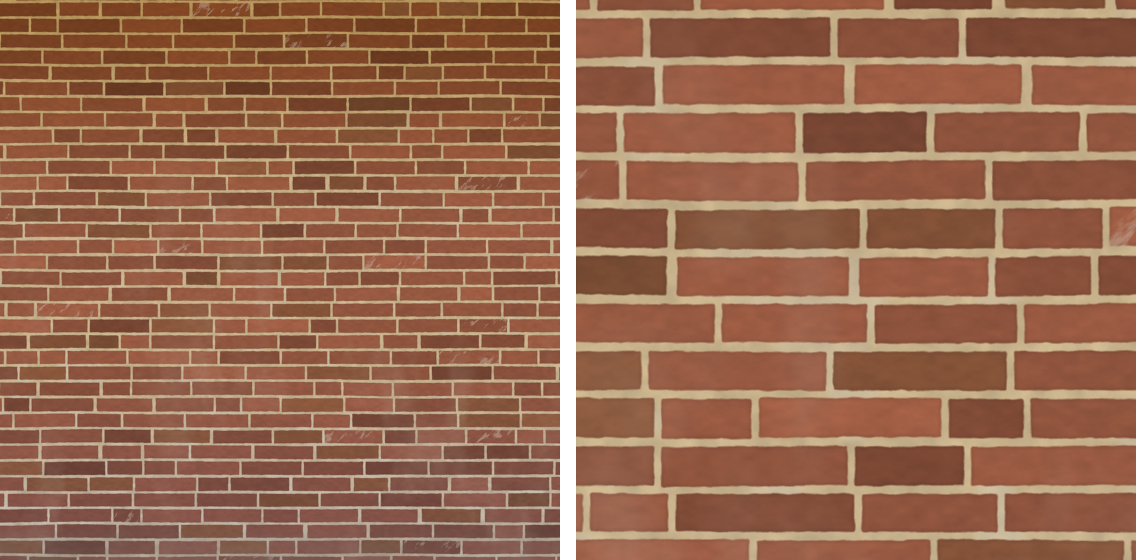
Left, the full canvas; right, a detail of the centre.
Reproduce this texture procedurally as a WebGL 2 fragment shader.

```glsl
#version 300 es
precision highp float;

uniform vec2 u_resolution;
out vec4 outColor;

#define ROWS 35.41          // courses over the canvas height
#define TOP_JOINT 0.0028    // first bed joint, below the upper edge
#define BED_JOINT 0.0050    // horizontal mortar width
#define HEAD_JOINT 0.0044   // vertical mortar width
#define LONG_BRICK 0.111    // stretcher length with its joint
#define SHORT_SHARE 0.36    // share of cut bricks
#define CORNER 0.0012       // corner radius
#define WOBBLE 0.0017       // roughness of brick edges
#define SAG 0.0022          // waviness of the courses
#define TONE_SPREAD 0.17    // brightness range between bricks
#define SCUFF_SHARE 0.06    // share of bricks with pale scuffs

const vec3 BRICK_TOP = vec3(0.475, 0.255, 0.130);
const vec3 BRICK_MID = vec3(0.580, 0.340, 0.248);
const vec3 BRICK_LOW = vec3(0.490, 0.305, 0.268);
const vec3 MORTAR_TOP = vec3(0.715, 0.585, 0.360);
const vec3 MORTAR_MID = vec3(0.785, 0.700, 0.550);
const vec3 MORTAR_LOW = vec3(0.745, 0.685, 0.620);
const vec3 OLIVE = vec3(0.46, 0.32, 0.19);
const vec3 PALE = vec3(0.77, 0.70, 0.64);

float hash(vec2 p) {
  vec3 q = fract(p.xyx * 0.1031);
  q += dot(q, q.yzx + 33.33);
  return fract((q.x + q.y) * q.z);
}

float noise(vec2 p) {
  vec2 i = floor(p), f = fract(p);
  f = f * f * (3.0 - 2.0 * f);
  return mix(mix(hash(i), hash(i + vec2(1, 0)), f.x),
             mix(hash(i + vec2(0, 1)), hash(i + vec2(1, 1)), f.x), f.y);
}

float fbm(vec2 p) {
  float sum = 0.0, gain = 0.5;
  for (int i = 0; i < 4; i++) {
    sum += gain * noise(p);
    p = p * 2.03 + 17.3;
    gain *= 0.5;
  }
  return sum;
}

float roundBox(vec2 p, vec2 halfSize, float r) {
  vec2 q = abs(p) - halfSize + r;
  return length(max(q, 0.0)) + min(max(q.x, q.y), 0.0) - r;
}

// Blends three colours from the lower edge to the upper one
vec3 heightRamp(vec3 low, vec3 mid, vec3 top, float y) {
  return mix(mix(low, mid, smoothstep(0.02, 0.42, y)), top, smoothstep(0.58, 1.0, y));
}

float brickLength(vec2 id) {
  float pick = hash(id + 71.0), vary = hash(id + 139.0);
  return LONG_BRICK * (pick < SHORT_SHARE ? mix(0.42, 0.82, vary) : mix(0.96, 1.04, vary));
}

void main() {
  vec2 uv = gl_FragCoord.xy / u_resolution;
  float soft = max(0.9 / min(u_resolution.x, u_resolution.y), 0.0008);

  // Course, counted downwards
  vec2 p = uv;
  p.y += SAG * (noise(vec2(uv.x * 7.0, uv.y * 16.0)) - 0.5);
  float course = (1.0 - TOP_JOINT - p.y) * ROWS;
  float row = floor(course) + 2.0;

  // Walk along the course to the brick under this point
  float start = -LONG_BRICK * (0.5 * mod(row, 2.0) + 0.45 * hash(vec2(row, 5.0)));
  vec2 id = vec2(0.0, row);
  float len = brickLength(id);
  for (int i = 0; i < 32; i++) {
    if (p.x < start + len) break;
    start += len;
    id.x += 1.0;
    len = brickLength(id);
  }

  // Brick outline, with some wide head joints
  float wide = 0.0035 * step(0.92, hash(id + 211.0));
  vec2 halfSize = 0.5 * vec2(len - HEAD_JOINT - wide, 1.0 / ROWS - BED_JOINT);
  vec2 local = vec2(p.x - start - 0.5 * len, (0.5 - fract(course)) / ROWS);
  local.y += 0.0011 * (hash(id + 31.0) - 0.5) + local.x * 0.016 * (hash(id + 47.0) - 0.5);
  float edge = roundBox(local, halfSize, CORNER) + WOBBLE * (fbm(uv * 150.0) - 0.47);
  float brickMask = 1.0 - smoothstep(-soft, soft, edge);

  // Brick tone, grain and darker rim
  float tone = hash(id + 13.0);
  float grain = fbm(uv * vec2(110.0, 190.0));
  vec3 brick = heightRamp(BRICK_LOW, BRICK_MID, BRICK_TOP, uv.y);
  brick *= 1.0 + TONE_SPREAD * (tone - 0.5) - 0.13 * step(0.86, hash(id + 91.0));
  brick = mix(brick, OLIVE * (0.9 + 0.2 * tone), 0.42 * step(0.91, hash(id + 57.0)));
  brick *= 0.93 + 0.15 * grain;
  brick *= 1.0 - 0.07 * smoothstep(-0.003, 0.0, edge);

  // Faded patches and scuffs
  float fade = smoothstep(0.5, 0.8, fbm(uv * vec2(13.0, 6.0) + 4.0));
  brick = mix(brick, PALE, 0.17 * fade * (1.0 - smoothstep(0.5, 0.8, uv.y)));
  float scuffed = step(1.0 - SCUFF_SHARE, hash(id + 173.0));
  float scuff = smoothstep(0.52, 0.75, fbm(vec2(uv.x + uv.y, uv.y - uv.x) * vec2(45.0, 120.0)));
  brick = mix(brick, PALE, 0.5 * scuffed * scuff);

  // Mortar with stains and whitened spots
  vec3 mortar = heightRamp(MORTAR_LOW, MORTAR_MID, MORTAR_TOP, uv.y);
  mortar *= 0.90 + 0.20 * fbm(uv * 90.0 + 9.0);
  mortar = mix(mortar, vec3(0.80, 0.78, 0.73), 0.5 * smoothstep(0.64, 0.8, noise(uv * 24.0)) * (1.0 - uv.y));

  // Grime along the foot of the wall
  vec3 color = mix(mortar, brick, brickMask);
  float grime = (1.0 - smoothstep(0.0, 0.09, uv.y)) * fbm(uv * vec2(18.0, 50.0));
  color = mix(color, vec3(0.48, 0.42, 0.39), 0.6 * grime);
  outColor = vec4(color, 1.0);
}
```
